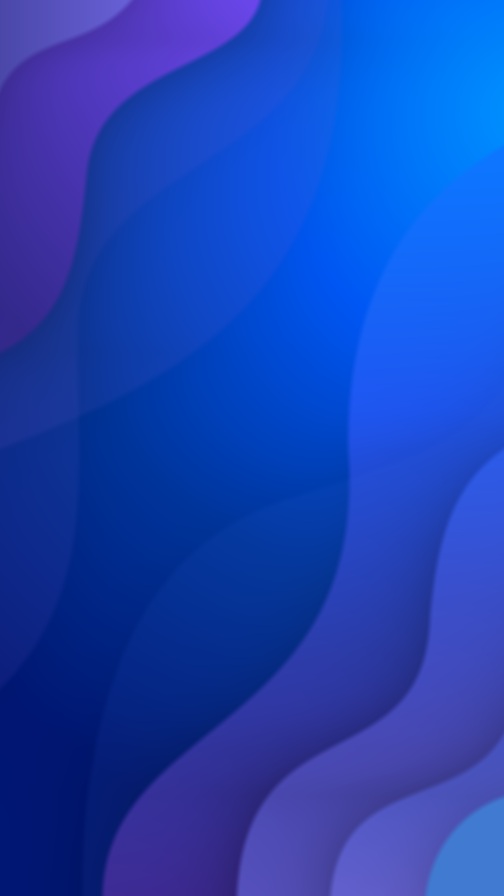
Give the GLSL for this background, as a Shadertoy shader.

```glsl
// Layered translucent blue and violet waves flowing diagonally under a top-right glow.

const vec2 CANVAS = vec2(9.0, 16.0);
const float EDGE_SOFTNESS = 0.07;
const float SHADOW_WIDTH = 0.65;

// Four evenly spaced colour stops, t in 0..1
vec3 ramp(float t, vec3 c0, vec3 c1, vec3 c2, vec3 c3) {
    float s = clamp(t, 0.0, 1.0) * 3.0;
    vec3 c = mix(c0, c1, clamp(s, 0.0, 1.0));
    c = mix(c, c2, clamp(s - 1.0, 0.0, 1.0));
    return mix(c, c3, clamp(s - 2.0, 0.0, 1.0));
}

vec2 bezier(float t, vec2 a, vec2 b, vec2 c, vec2 d) {
    float u = 1.0 - t;
    return u * u * u * a + 3.0 * u * u * t * b + 3.0 * u * t * t * c + t * t * t * d;
}

// Approximate signed distance to a descending cubic, positive on its right
float curve(vec2 p, vec2 a, vec2 b, vec2 c, vec2 d) {
    float lo = 0.0, hi = 1.0;
    for (int i = 0; i < 16; i++) {
        float mid = 0.5 * (lo + hi);
        if (bezier(mid, a, b, c, d).y > p.y) lo = mid; else hi = mid;
    }
    float t = 0.5 * (lo + hi), u = 1.0 - t;
    vec2 tangent = u * u * (b - a) + 2.0 * u * t * (c - b) + t * t * (d - c);
    vec2 offset = p - bezier(t, a, b, c, d);
    return (offset.y * tangent.x - offset.x * tangent.y) / length(tangent);
}

// Two cubics joined at d
float wave(vec2 p, vec2 a, vec2 b, vec2 c, vec2 d, vec2 e, vec2 f, vec2 g) {
    return p.y > d.y ? curve(p, a, b, c, d) : curve(p, d, e, f, g);
}

// Paint a sheet where dist > 0, with a soft shadow falling outside it
vec3 sheet(vec3 below, vec3 fill, float dist, float opacity, float shadow) {
    below *= 1.0 - shadow * exp(-max(-dist, 0.0) / SHADOW_WIDTH);
    return mix(below, fill, opacity * smoothstep(-EDGE_SOFTNESS, EDGE_SOFTNESS, dist));
}

void mainImage(out vec4 fragColor, in vec2 fragCoord) {
    vec2 p = fragCoord / iResolution.xy * CANVAS;

    // Radial background glow
    vec3 col = ramp(distance(p, vec2(9.5, 14.0)) / 14.0,
        vec3(0.0, 0.58, 1.0), vec3(0.0, 0.34, 0.96),
        vec3(0.0, 0.21, 0.62), vec3(0.0, 0.09, 0.46));

    // Translucent veils on the left
    vec3 veil = vec3(0.45, 0.36, 0.85);
    float broadVeil = -curve(p, vec2(6.1, 16.0), vec2(6.3, 10.6), vec2(3.1, 9.2), vec2(0.0, 7.98));
    float longVeil = -wave(p, vec2(5.85, 16.0), vec2(5.5, 12.8), vec2(1.3, 13.2), vec2(1.38, 9.9),
        vec2(1.4, 7.4), vec2(1.7, 5.4), vec2(0.0, 3.7));
    col = sheet(col, veil, broadVeil, 0.13, 0.04);
    col = sheet(col, veil, longVeil, 0.11, 0.04);

    // Violet sheets in the upper left corner
    float violet = -wave(p, vec2(4.65, 16.0), vec2(4.3, 14.7), vec2(1.75, 14.9), vec2(1.55, 12.9),
        vec2(1.4, 11.4), vec2(1.2, 10.3), vec2(0.0, 9.7));
    float lavender = -curve(p, vec2(2.35, 16.0), vec2(1.6, 15.1), vec2(0.5, 15.4), vec2(0.0, 14.4));
    vec3 violetFill = mix(vec3(0.2, 0.16, 0.55), vec3(0.42, 0.28, 0.93),
        clamp((p.x + p.y - 10.5) / 10.0, 0.0, 1.0));
    vec3 lavenderFill = mix(vec3(0.29, 0.28, 0.66), vec3(0.41, 0.38, 0.85), clamp(p.x / 2.4, 0.0, 1.0));
    col = sheet(col, violetFill, violet, 1.0, 0.18);
    col = sheet(col, lavenderFill, lavender, 1.0, 0.18);

    // Large blue-to-violet sheet on the right, its shadow fading upward
    float large = wave(p, vec2(9.0, 13.4), vec2(6.9, 12.2), vec2(6.2, 10.2), vec2(6.22, 8.0),
        vec2(6.6, 2.9), vec2(1.9, 3.2), vec2(1.83, 0.0));
    vec3 largeFill = ramp(p.y / 13.0,
        vec3(0.26, 0.15, 0.58), vec3(0.18, 0.23, 0.68),
        vec3(0.12, 0.34, 0.95), vec3(0.05, 0.46, 1.0));
    float lowShade = 1.0 - smoothstep(4.0, 10.0, p.y);
    col = sheet(col, largeFill, large, 1.0, 0.15 * lowShade);

    // Sweeping veil across the lower half
    float sweep = wave(p, vec2(9.0, 9.13), vec2(8.2, 7.9), vec2(6.6, 7.6), vec2(5.0, 7.04),
        vec2(2.6, 6.2), vec2(1.5, 3.8), vec2(1.46, 0.0));
    col = sheet(col, vec3(0.22, 0.43, 0.95), sweep, 0.09, 0.05);

    // Stacked sheets in the lower right corner
    float indigo = wave(p, vec2(9.0, 7.98), vec2(8.0, 7.3), vec2(7.8, 6.2), vec2(7.68, 5.0),
        vec2(7.6, 2.0), vec2(4.4, 3.5), vec2(4.23, 0.0));
    float periwinkle = curve(p, vec2(9.0, 2.9), vec2(8.2, 1.5), vec2(6.1, 2.2), vec2(5.9, 0.0));
    float azure = curve(p, vec2(9.0, 1.77), vec2(8.2, 1.5), vec2(7.7, 0.8), vec2(7.6, 0.0));
    vec3 indigoFill = ramp(p.y / 8.0,
        vec3(0.34, 0.32, 0.75), vec3(0.29, 0.29, 0.72),
        vec3(0.23, 0.31, 0.8), vec3(0.17, 0.36, 0.92));
    vec3 periwinkleFill = mix(vec3(0.39, 0.38, 0.81), vec3(0.27, 0.33, 0.77), clamp(p.y / 3.0, 0.0, 1.0));
    col = sheet(col, indigoFill, indigo, 1.0, 0.1 + 0.12 * lowShade);
    col = sheet(col, periwinkleFill, periwinkle, 1.0, 0.2);
    col = sheet(col, vec3(0.25, 0.48, 0.82), azure, 1.0, 0.14);

    fragColor = vec4(col, 1.0);
}
```
